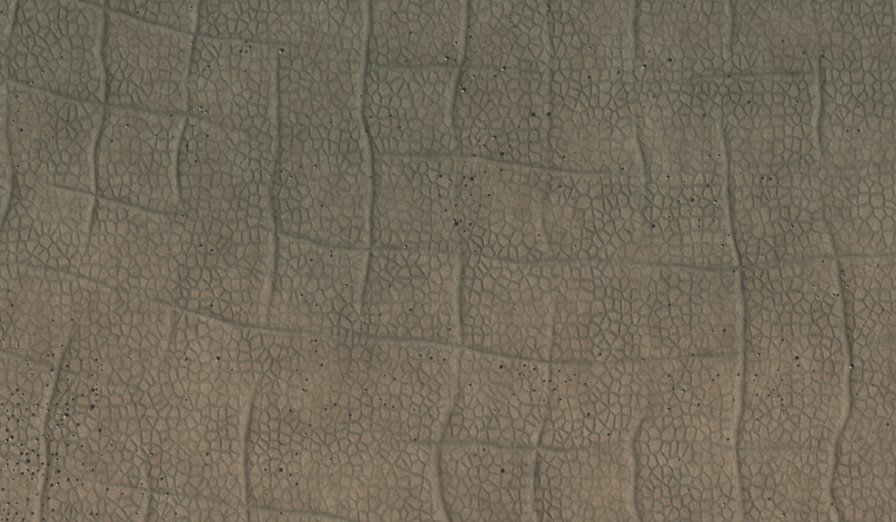
Write a WebGL 2 fragment shader that draws this texture.

```glsl
#version 300 es
precision highp float;
// Cracked polygonal ground seen from above: small Voronoi plates, broken by a
// warped grid of low ridges, form one height field that is lit from its slope.
// Clustered pebbles with shadows and a soft colour drift are laid on top.
uniform vec2 u_resolution;
out vec4 fragColor;

vec2 hash2(vec2 p) {
    vec3 q = fract(p.xyx * vec3(0.1031, 0.1030, 0.0973));
    q += dot(q, q.yzx + 33.33);
    return fract((q.xx + q.yz) * q.zy);
}

vec2 gradientAt(vec2 i) {
    float angle = 6.2832 * hash2(i).x;
    return vec2(cos(angle), sin(angle));
}

// Gradient noise, about -0.7 to 0.7
float noise(vec2 p) {
    vec2 i = floor(p), f = fract(p);
    vec2 s = f * f * f * (f * (f * 6.0 - 15.0) + 10.0);
    vec2 e = vec2(1.0, 0.0);
    float low = mix(dot(gradientAt(i), f), dot(gradientAt(i + e), f - e), s.x);
    float high = mix(dot(gradientAt(i + e.yx), f - e.yx), dot(gradientAt(i + 1.0), f - 1.0), s.x);
    return mix(low, high, s.y);
}

// Distance to the nearest plate border, in cell units
float plateEdge(vec2 p) {
    vec2 i = floor(p), f = fract(p), nearest = vec2(9.0);
    for (int k = 0; k < 9; k++) {
        vec2 g = vec2(k % 3 - 1, k / 3 - 1);
        vec2 r = g + 0.08 + 0.84 * hash2(i + g) - f;
        if (dot(r, r) < dot(nearest, nearest)) nearest = r;
    }
    float edge = 1.0;
    for (int k = 0; k < 25; k++) {
        vec2 g = vec2(k % 5 - 2, k / 5 - 2);
        vec2 r = g + 0.08 + 0.84 * hash2(i + g) - f;
        vec2 d = r - nearest;
        if (dot(d, d) > 1e-4) edge = min(edge, dot(0.5 * (r + nearest), normalize(d)));
    }
    return edge;
}

// Signed distances to the steep (x) and level (y) ridges, then their strengths
vec4 ridges(vec2 p) {
    vec2 w = p + 0.03 * vec2(noise(p * 4.0), noise(p * 4.0 + 31.0))
               + 0.007 * vec2(noise(p * 15.0), noise(p * 15.0 + 57.0));
    float v = (w.y + 0.3 * w.x - 0.12 * w.x * w.x) * 5.6 + 0.2;
    float row = floor(v);
    float shift = mix(hash2(vec2(row - 1.0, 7.0)).x, hash2(vec2(row, 7.0)).x, smoothstep(0.0, 0.5, v - row));
    float u = (w.x - w.y * mix(0.18, -0.06, w.x / 1.7)) * 5.2 + 0.22 * shift;
    vec2 strength = vec2(noise(vec2(floor(u) * 7.3 + 0.4, v * 0.9)),
                         noise(vec2(u * 0.8, floor(v + 0.5) * 5.7 + 0.3)));
    return vec4((fract(u) - 0.5) / 5.2, (fract(v + 0.5) - 0.5) / 5.6,
                smoothstep(-0.4, 0.2, strength));
}

// x: height, y: plate groove, z: ridge cover, w: crease beside a ridge
vec4 ground(vec2 p) {
    vec4 r = ridges(p);
    vec2 swell = exp(-r.xy * r.xy / vec2(0.00009, 0.00007)) * r.zw;
    vec2 creases = exp(-pow(r.xy - vec2(0.006, 0.003), vec2(2.0)) / 0.000010) * r.zw;
    float cover = max(swell.x, swell.y), crease = max(creases.x, creases.y);
    vec2 bent = p + 0.008 * vec2(noise(p * 13.0), noise(p * 13.0 + 19.0));
    float groove = 1.0 - smoothstep(0.02, 0.25, plateEdge(bent * vec2(52.0, 45.0)));
    groove *= (1.0 - 0.85 * cover) * clamp(0.85 + 0.9 * noise(p * 9.0 + 5.0), 0.35, 1.3);
    float h = 0.0040 * cover - 0.0008 * crease - 0.0018 * groove;
    h += 0.0006 * noise(p * 120.0) + 0.003 * noise(p * 24.0);
    return vec4(h, groove, cover, crease);
}

void main() {
    vec2 p = gl_FragCoord.xy / u_resolution.y;
    float px = 1.0 / u_resolution.y;

    // Slope lighting, almost level from the left
    vec4 here = ground(p);
    float eps = 0.0018;
    vec2 slope = vec2(ground(p + vec2(eps, 0.0)).x, ground(p + vec2(0.0, eps)).x) - here.x;
    float light = dot(slope / eps, vec2(0.97, 0.22));

    // Grey-green above, warm brown below, with soft patches
    float patches = noise(p * 2.3 + 3.0) + 0.5 * noise(p * 6.0);
    float warm = smoothstep(1.0, 0.1, p.y + 0.28 * patches);
    vec3 col = mix(vec3(0.436, 0.418, 0.360), vec3(0.509, 0.455, 0.384), warm);
    col *= 1.0 + 0.07 * noise(p * 3.7 + 40.0) + 0.07 * noise(p * 14.0 + 9.0);
    col *= 1.0 + 0.07 * noise(p * 60.0) + 0.10 * noise(p * 190.0);
    col = mix(col * vec3(1.025, 1.005, 0.99), col * vec3(0.84, 0.88, 0.89), min(here.y, 1.0));
    col = mix(col, col * vec3(0.92, 0.95, 0.965), here.z);
    col = mix(col, col * vec3(0.89, 0.92, 0.93), here.w);
    col *= 1.0 + clamp(0.33 * light, -0.26, 0.20);

    // Pebbles in two sizes, crowded toward the lower left
    float corner = smoothstep(0.5, 0.05, length(p * vec2(1.3, 1.0)));
    for (int layer = 0; layer < 2; layer++) {
        float scale = layer == 0 ? 105.0 : 66.0;
        vec2 id = floor(p * scale);
        vec2 seed = hash2(id + 83.0 * float(layer + 1));
        vec2 center = (id + 0.3 + 0.4 * hash2(id + 211.0)) / scale;
        float cluster = smoothstep(0.05, 0.55, noise(id / scale * 6.0 + 11.0));
        float chance = 0.005 + 0.10 * cluster + 0.14 * corner;
        if (layer == 1) chance *= 0.3;
        float radius = (0.13 + 0.13 * seed.y) / scale * (1.0 + 0.2 * corner);
        vec2 d = p - center;
        float present = step(seed.x, chance);
        float shadow = smoothstep(px, -px, length(d - 0.3 * radius) - radius);
        float lit = smoothstep(px, -px, length(d + 0.6 * radius) - 0.6 * radius);
        col = mix(col, vec3(0.15, 0.17, 0.17), 0.88 * shadow * present);
        float pale = step(0.7, fract(seed.y * 17.0));
        col = mix(col, mix(vec3(0.34, 0.33, 0.30), vec3(0.74, 0.70, 0.62), pale), 0.8 * lit * present);
    }
    fragColor = vec4(col, 1.0);
}
```
